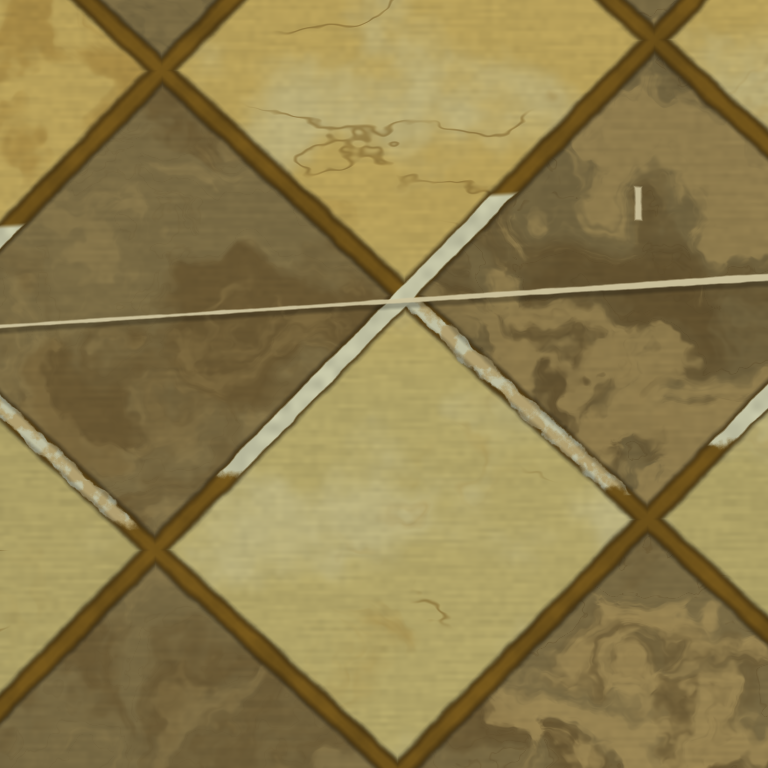
Write a WebGL 2 fragment shader that draws this texture.

```glsl
#version 300 es
precision highp float;

uniform vec2 u_resolution;
out vec4 outColor;

// Lattice of slanted tiles: one crossing and the two edge vectors
const vec2 CROSSING = vec2(0.527, 0.616);
const vec2 EDGE_RISE = vec2(0.325, 0.332);
const vec2 EDGE_FALL = vec2(0.316, -0.292);
const float GROUT_HALF = 0.0125;
const float PALE_HALF = 0.0105;
const float EDGE_WOBBLE = 0.005;

// Taut string and the stretch of pale grout around it
const float STRING_LEFT = 0.575;
const float STRING_SLOPE = 0.064;
const vec2 PALE_BELOW = vec2(0.265, 0.210);
const float PALE_ABOVE = 0.130;
const vec2 CHIP_CENTER = vec2(0.831, 0.735);
const vec2 CHIP_SIZE = vec2(0.003, 0.020);

const vec3 CREAM = vec3(0.67, 0.62, 0.39);
const vec3 CREAM_YELLOW = vec3(0.70, 0.61, 0.34);
const vec3 CREAM_PALE = vec3(0.72, 0.69, 0.51);
const vec3 OCHRE = vec3(0.58, 0.46, 0.21);
const vec3 STONE = vec3(0.44, 0.385, 0.245);
const vec3 STONE_DARK = vec3(0.36, 0.29, 0.16);
const vec3 STONE_TAN = vec3(0.58, 0.50, 0.31);
const vec3 GROUT = vec3(0.43, 0.32, 0.10);
const vec3 GROUT_DARK = vec3(0.30, 0.22, 0.07);
const vec3 PALE_GROUT = vec3(0.75, 0.75, 0.63);
const vec3 PALE_TAN = vec3(0.69, 0.62, 0.43);
const vec3 STRING_COLOR = vec3(0.81, 0.77, 0.62);

float hash(vec2 p) {
    return fract(sin(dot(p, vec2(127.1, 311.7))) * 43758.5453);
}

float noise(vec2 p) {
    vec2 i = floor(p), f = fract(p);
    f = f * f * (3.0 - 2.0 * f);
    return mix(mix(hash(i), hash(i + vec2(1, 0)), f.x),
               mix(hash(i + vec2(0, 1)), hash(i + vec2(1, 1)), f.x), f.y);
}

float fbm(vec2 p) {
    float sum = 0.0, amp = 0.5;
    for (int k = 0; k < 5; k++) {
        sum += amp * noise(p);
        p = mat2(1.6, 1.2, -1.2, 1.6) * p + 7.3;
        amp *= 0.5;
    }
    return sum;
}

// Coverage of a band of the given half width
float band(float dist, float halfWidth, float soft) {
    return 1.0 - smoothstep(halfWidth - soft, halfWidth + soft, dist);
}

vec3 creamTile(vec2 uv, vec2 p, float tint) {
    float cloud = fbm(p * 6.0);
    float warm = fbm(p * 4.0 + 2.5 * cloud + 11.0);
    vec3 color = mix(CREAM, CREAM_YELLOW, smoothstep(0.45, 0.75, uv.y));
    color = mix(color, CREAM_PALE, 0.7 * smoothstep(0.48, 0.72, cloud));
    color = mix(color, OCHRE, 0.6 * smoothstep(0.54, 0.75, warm));
    // Hairline veins in scattered stretches
    float vein = abs(fbm(p * vec2(5.0, 9.0) + 31.0) - 0.5);
    float stretch = smoothstep(0.52, 0.68, noise(p * 9.0 + 5.0));
    color = mix(color, OCHRE * 0.85, 0.6 * stretch * band(vein, 0.008, 0.008));
    return color * (0.98 + 0.06 * tint);
}

vec3 stoneTile(vec2 uv, vec2 p, float tint) {
    vec2 warp = vec2(fbm(p * 7.0), fbm(p * 7.0 + 19.0));
    float swirl = fbm(p * vec2(7.0, 11.0) + 4.0 * warp);
    float busy = mix(0.3, 0.85, smoothstep(0.5, 0.7, uv.x));
    float shade = fbm(p * 5.0 + 2.0 * warp + 43.0);
    vec3 color = mix(STONE, STONE_DARK, 0.75 * smoothstep(0.48, 0.70, shade));
    color = mix(color, STONE_TAN, busy * smoothstep(0.48, 0.64, swirl));
    float ridge = band(abs(swirl - 0.43), 0.006, 0.014);
    color = mix(color, STONE_DARK, 0.55 * busy * ridge);
    return color * (0.97 + 0.10 * tint);
}

void main() {
    vec2 uv = gl_FragCoord.xy / u_resolution;
    float soft = max(0.0015, 1.0 / u_resolution.y);
    mat2 basis = mat2(EDGE_RISE, EDGE_FALL);
    vec2 lattice = inverse(basis) * (uv - CROSSING);
    vec2 cell = floor(lattice);
    float tint = hash(cell + 3.0);

    // Distances to falling (x) and rising (y) joints
    vec2 spacing = abs(determinant(basis)) / vec2(length(EDGE_FALL), length(EDGE_RISE));
    vec2 joint = abs(lattice - round(lattice)) * spacing;
    joint += EDGE_WOBBLE * (fbm(uv * 38.0) - 0.5);
    float edge = min(joint.x, joint.y);

    // Checkered tiles with brushed grain
    vec2 p = uv + cell * 5.7;
    bool isCream = mod(cell.x + cell.y, 2.0) > 0.5;
    vec3 color = isCream ? creamTile(uv, p, tint) : stoneTile(uv, p, tint);
    color *= 0.95 + 0.06 * noise(uv * vec2(22.0, 210.0)) + 0.05 * noise(uv * 110.0);

    // Recessed brown joints with dark rims
    color *= 1.0 - 0.35 * band(edge, GROUT_HALF + 0.003, 0.004);
    vec3 grout = mix(GROUT, GROUT_DARK, smoothstep(0.003, GROUT_HALF, edge));
    grout *= 0.88 + 0.26 * fbm(uv * 28.0);
    color = mix(color, grout, band(edge, GROUT_HALF, 0.002 + soft));

    // Pale filler, rougher along falling joints
    float offset = uv.y - STRING_LEFT - STRING_SLOPE * uv.x;
    float ragged = fbm(uv * 45.0 + 8.0) - 0.5;
    vec2 start = smoothstep(-PALE_BELOW - 0.006, -PALE_BELOW + 0.006, vec2(offset + 0.03 * ragged));
    vec2 limit = vec2(0.0, PALE_ABOVE);
    vec2 reach = start * (1.0 - smoothstep(limit - 0.004, limit + 0.004, vec2(offset)));
    float rising = reach.y * band(joint.y, PALE_HALF, soft);
    float falling = reach.x * band(joint.x + 0.014 * ragged, PALE_HALF, soft);
    vec3 rough = mix(PALE_TAN, PALE_GROUT, smoothstep(0.4, 0.65, fbm(uv * 60.0)));
    color = mix(color, rough * (1.0 - 0.25 * smoothstep(0.004, 0.011, joint.x)), falling);
    color = mix(color, PALE_GROUT * (0.93 + 0.14 * noise(uv * 70.0)), rising);

    // String thickening to the right, over a faint shadow
    float stringHalf = mix(0.0020, 0.0050, uv.x * uv.x) + 0.002 * ragged;
    color *= 1.0 - 0.25 * band(abs(offset + 0.005), stringHalf + 0.002, 0.003);
    color = mix(color, STRING_COLOR, 0.95 * band(abs(offset), stringHalf, soft));

    // Small upright chip
    vec2 chip = abs(uv - CHIP_CENTER) - CHIP_SIZE;
    color = mix(color, STRING_COLOR, 0.9 * band(max(chip.x, chip.y) + 0.004 * ragged, 0.001, 0.002));

    outColor = vec4(color, 1.0);
}
```
